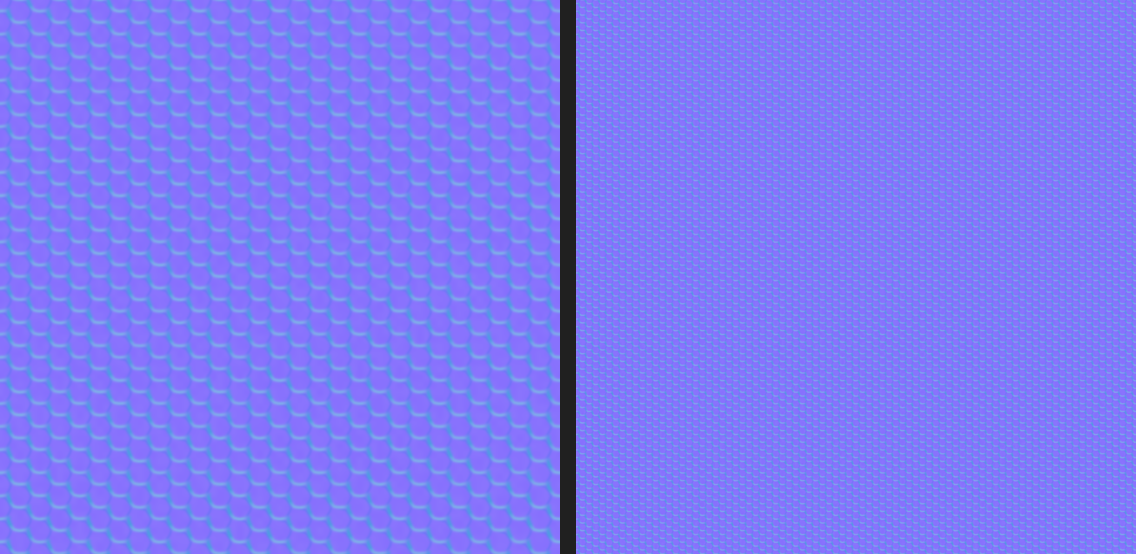
Left, the tile; right, the same tile 3 across and 3 down.
Reproduce this texture map procedurally as a Shadertoy shader.

```glsl
// Tangent-space normal map of round studs packed in a hexagonal lattice, 28 columns by 24 rows.
// Each stud adds a soft teal stroke at its lower left, a pale one below and a faint blue rim
// at its right; wrapped noise gives the flat tops a slight unevenness.

const vec2 LATTICE = vec2(28.0, 24.0);

float hash(vec2 p) {
    vec3 q = fract(p.xyx * vec3(0.1031, 0.1030, 0.0973));
    q += dot(q, q.yzx + 33.33);
    return fract((q.x + q.y) * q.z);
}

// Value noise that repeats after a whole number of cells
float wrappedNoise(vec2 p, vec2 period) {
    vec2 cell = floor(p);
    vec2 f = fract(p);
    f = f * f * (3.0 - 2.0 * f);
    float a = hash(mod(cell, period));
    float b = hash(mod(cell + vec2(1.0, 0.0), period));
    float c = hash(mod(cell + vec2(0.0, 1.0), period));
    float d = hash(mod(cell + 1.0, period));
    return mix(mix(a, b, f.x), mix(c, d, f.x), f.y);
}

float softRing(float dist, float radius, float width) {
    float t = (dist - radius) / width;
    return exp(-t * t);
}

void mainImage(out vec4 fragColor, in vec2 fragCoord) {
    vec2 uv = fragCoord / iResolution.xy;
    vec2 p = uv * LATTICE;

    vec3 flatTop = vec3(0.535, 0.448, 0.992);
    vec3 tealSlope = vec3(0.31, 0.61, 0.885);
    vec3 paleSlope = vec3(0.50, 0.67, 0.92);
    vec3 blueSlope = vec3(0.43, 0.45, 0.97);

    float wobble = wrappedNoise(uv * LATTICE * 3.0, LATTICE * 3.0) - 0.5;
    vec3 slopeSum = vec3(0.0);
    float litSum = 0.0;
    float shadeSum = 0.0;

    // Gather the rims of the nearby studs
    for (int i = -1; i <= 1; i++) {
        float column = round(p.x) + float(i);
        float stagger = 0.5 * mod(column, 2.0);
        for (int j = -1; j <= 1; j++) {
            float row = round(p.y - stagger) + float(j);
            vec2 delta = (p - vec2(column, row + stagger)) * vec2(0.866, 1.0);
            float dist = length(delta);
            vec2 dir = delta / max(dist, 0.001);
            float variation = hash(mod(vec2(column, row), LATTICE)) - 0.5;

            // Hexagonal distance straightens the strokes along the grooves
            vec2 side = abs(delta);
            float hexDist = max(side.y, dot(side, vec2(0.866, 0.5)));
            float rim = mix(dist, hexDist, 0.35) + 0.015 * wobble;

            float below = smoothstep(0.4, 0.95, -dir.y);
            float facing = smoothstep(0.05, 0.75, dot(dir, vec2(-0.574, -0.819)));
            float lit = facing * softRing(rim, 0.48, mix(0.105, 0.085, below));
            lit *= 0.93 + 0.1 * variation;
            slopeSum += lit * mix(tealSlope, paleSlope, below);
            litSum += lit;

            float away = smoothstep(-0.15, 0.7, dot(dir, vec2(0.95, 0.31)));
            shadeSum += away * softRing(rim, 0.45, 0.07);
        }
    }

    // Blend the slopes over the flat tops
    vec3 color = flatTop + vec3(0.016, 0.020, 0.0) * wobble;
    color = mix(color, blueSlope, 0.75 * min(shadeSum, 1.0));
    color = mix(color, slopeSum / max(litSum, 0.0001), min(litSum, 0.97));
    fragColor = vec4(color, 1.0);
}
```
